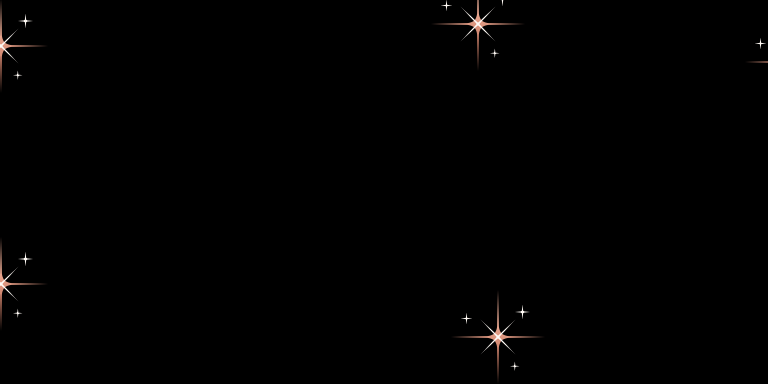
Write a WebGL 2 fragment shader that draws this pattern.

```glsl
#version 300 es
precision highp float;
// Sparse rose-gold sparkles on black, each with white diagonal rays
// and three small white companions. Tapered rays are placed on a
// bent grid of three columns by two rows; the canvas is 384 units high.

uniform vec2 u_resolution;
out vec4 fragColor;

// Coverage of a band of half width w, at distance d from its axis
float band(float d, float w, float px) {
    return clamp((w - d) / px + 0.5, 0.0, 1.0) - clamp((-w - d) / px + 0.5, 0.0, 1.0);
}

// Ray along x that tapers to its tips and flares near the centre
float ray(vec2 p, float len, float width, float flare, float px) {
    p = abs(p);
    float taper = max(1.0 - p.x / len, 0.0);
    float bulge = max(1.0 - p.x / (len * 0.24), 0.0);
    return band(p.y, width * taper + flare * bulge * bulge, px);
}

// Two crossed rays
float star(vec2 p, float len, float width, float flare, float px) {
    return max(ray(p, len, width, flare, px), ray(p.yx, len, width, flare, px));
}

// Grid of three columns and two rows, bent and stretched
vec2 starCentre(float col, float row) {
    float x = 1.0 + col * (558.5 - 81.5 * col + 20.0 * row);
    float y = 338.0 + col * (52.0 - 30.0 * col) - row * (238.0 + 75.0 * col);
    return vec2(x, y);
}

void main() {
    float px = 384.0 / u_resolution.y;
    vec2 p = gl_FragCoord.xy * px;
    vec3 color = vec3(0.0);

    for (int i = 0; i < 6; i++) {
        vec2 q = p - starCentre(float(i / 2), float(i % 2));

        // Rose-gold body, paler toward the top
        vec3 roseGold = mix(vec3(0.80, 0.50, 0.41), vec3(0.93, 0.68, 0.59),
                            smoothstep(-24.0, 24.0, q.y));
        color = mix(color, roseGold, star(q, 47.0, 1.15, 5.0, px));

        // White diagonal rays
        vec2 diagonal = vec2(q.x + q.y, q.x - q.y) * 0.7071;
        float white = star(diagonal, 25.0, 0.85, 0.3, px);

        // Small companions
        white = max(white, star(q - vec2(24.5, 25.0), 7.5, 0.8, 1.6, px));
        white = max(white, star(q - vec2(-31.5, 18.5), 6.0, 0.7, 1.3, px));
        white = max(white, star(q - vec2(16.8, -29.2), 4.8, 0.65, 1.1, px));
        color = mix(color, vec3(1.0, 0.98, 0.96), white);
    }
    fragColor = vec4(color, 1.0);
}
```
